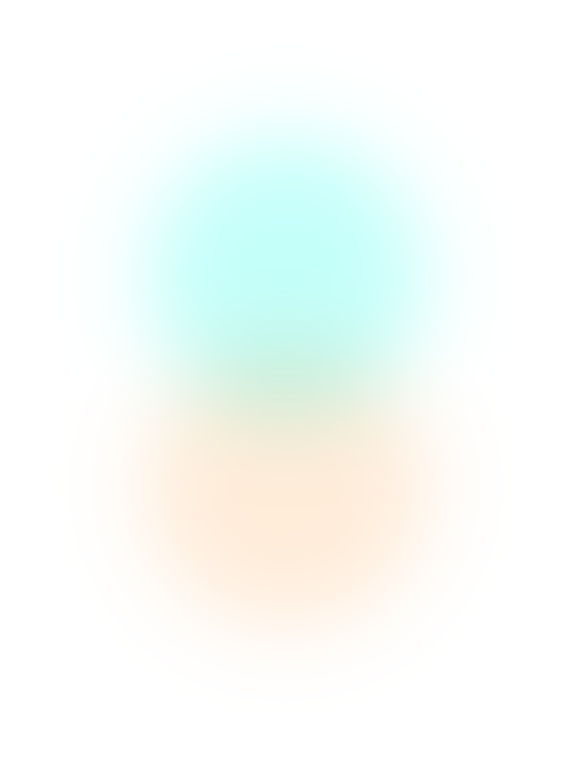
Write a Shadertoy shader that draws this background.

```glsl
// Two soft pools of light, aqua above and peach below, on a white ground.
// Each is a disc with a Gaussian-like blurred rim; the two tints are
// multiplied so that their overlap turns a muted sage green.

const vec3 WHITE = vec3(1.0);
const vec3 AQUA  = vec3(0.77, 1.0, 0.982);
const vec3 PEACH = vec3(1.0, 0.925, 0.85);

// Smooth approximation of the Gaussian cumulative distribution
float gaussianStep(float z) {
    return 0.5 + 0.5 * tanh(0.7979 * (z + 0.0447 * z * z * z));
}

// Coverage of a blurred disc: 1 inside, fading to 0 outside
float blurredDisc(vec2 p, vec2 center, float radius, float blur) {
    float z = (radius - length(p - center)) / blur;
    return gaussianStep(clamp(z, -4.0, 4.0));
}

// Filter the ground through a tinted glow
vec3 applyGlow(vec3 ground, vec3 tint, float coverage) {
    return ground * mix(WHITE, tint, coverage);
}

void mainImage(out vec4 fragColor, in vec2 fragCoord) {
    // Height is 1, x is measured from the vertical midline
    vec2 p = vec2(fragCoord.x - 0.5 * iResolution.x, fragCoord.y) / iResolution.y;

    float upper = blurredDisc(p, vec2(0.0, 0.64), 0.173, 0.054);
    float lower = blurredDisc(p, vec2(0.0, 0.368), 0.176, 0.055);

    vec3 color = applyGlow(WHITE, PEACH, lower);
    color = applyGlow(color, AQUA, upper);
    fragColor = vec4(color, 1.0);
}
```
